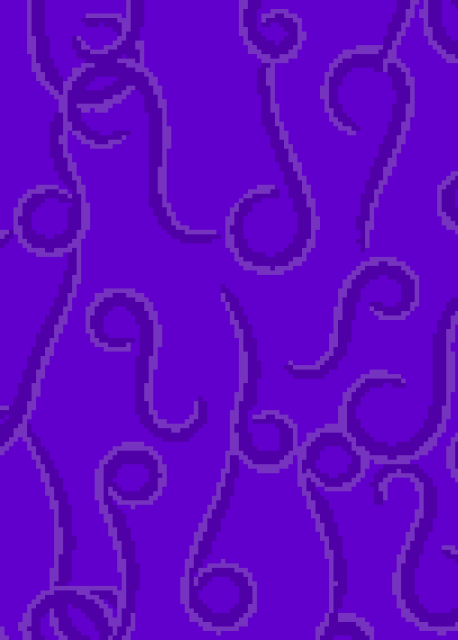
A WebGL 2 fragment shader for this pattern:

```glsl
#version 300 es
precision highp float;
// Curling pixel-art tendrils on violet, each with a light outer rim and a
// dark inner shadow. Every grid cell grows one curve from a heading formula;
// the scene is sampled on coarse square blocks whose borders are smoothed.

#define BLOCK_ROWS 142.0              // blocks over the canvas height
#define GRID vec2(0.155, 0.28)        // spacing of the tendrils
#define STAGGER 0.2                   // shift of every other column, in cells
#define JITTER vec2(0.035, 0.07)      // random displacement
#define LENGTH_RANGE vec2(0.39, 0.62) // shortest and longest tendril
#define CURL_RANGE vec2(4.0, 6.2)     // turn of the large curl, radians
#define STEPS 28                      // segments per tendril
#define RIM_WIDTH 0.0112
#define SHADOW_WIDTH 0.0215
#define SEED 17.0

uniform vec2 u_resolution;
out vec4 fragColor;

const vec3 VIOLET = vec3(0.38, 0.00, 0.80);
const vec3 SHADOW = vec3(0.31, 0.00, 0.65);
const vec3 RIM = vec3(0.46, 0.20, 0.75);
const float HALF_PI = 1.5707963;

// Four random values per grid cell
vec4 hash4(vec2 cell) {
    vec4 v = fract((cell.xyxy + SEED) * vec4(0.1031, 0.1030, 0.0973, 0.1099));
    v += dot(v, v.wzxy + 33.33);
    return fract((v.xxyz + v.yzzw) * v.zywx);
}

// Direction along the tendril: hook at the start, wavy stem, curl at the end
vec2 heading(float t, float hook, float curl, float phase) {
    float hookPart = pow(max(0.0, 1.0 - t / 0.3), 1.5);
    float curlPart = pow(max(0.0, (t - 0.42) / 0.58), 1.35);
    float sway = 0.5 * sin(6.0 * t + phase) * (1.0 - 0.6 * t);
    float angle = -HALF_PI + sway + hook * hookPart + curl * curlPart;
    return vec2(cos(angle), sin(angle));
}

// Paints one tendril over the colour below; q is relative to its centre
vec3 paintTendril(vec3 below, vec2 q, vec4 rnd, vec4 shape) {
    float len = mix(LENGTH_RANGE.x, LENGTH_RANGE.y, rnd.z);
    float curl = mix(CURL_RANGE.x, CURL_RANGE.y, shape.x);
    float hook = shape.y < 0.5 ? 0.0 : mix(1.8, 3.6, shape.z);
    float stride = len / float(STEPS);
    vec2 start = vec2(-0.04 - 0.02 * hook, len * (0.32 - 0.05 * hook));
    float nearest = 1.0, side = 0.0, place = 0.0;

    for (int i = 0; i < STEPS; i++) {
        float t = (float(i) + 0.5) / float(STEPS);
        vec2 dir = heading(t, hook, curl, 6.2832 * shape.w);
        vec2 rel = q - start;
        float along = clamp(dot(rel, dir), 0.0, stride);
        float dist = length(rel - dir * along);
        if (dist < nearest) {
            nearest = dist;
            side = dir.x * rel.y - dir.y * rel.x;
            place = t;
        }
        start += dir * stride;
    }

    // Both bands swell on the stem and thin out toward the tips
    float body = sqrt(max(0.0, 4.0 * place * (1.0 - place)));
    float rim = RIM_WIDTH * mix(0.6, 1.0, body);
    float shade = SHADOW_WIDTH * mix(0.35, 1.0, body);
    if (side < 0.0) return nearest < rim ? RIM : below;
    return nearest < shade ? SHADOW : below;
}

// Colour at a point, from the tendrils of the neighbouring grid cells
vec3 scene(vec2 p) {
    vec3 color = VIOLET;
    float column = floor(p.x / GRID.x);
    for (int i = -1; i <= 1; i++) {
        float x = column + float(i);
        float odd = mod(x, 2.0);
        float row = floor(p.y / GRID.y - odd * STAGGER);
        for (int j = -1; j <= 1; j++) {
            vec2 cell = vec2(x, row + float(j));
            vec4 rnd = hash4(cell);
            vec4 shape = hash4(cell + 57.0);
            vec2 center = (cell + 0.5 + vec2(0.0, odd * STAGGER)) * GRID;
            vec2 q = p - center - (rnd.xy - 0.5) * JITTER;
            if (length(q) > 0.33) continue;
            // Alternate columns hang and stand; mirroring is random
            q *= vec2(rnd.w < 0.5 ? -1.0 : 1.0, 1.0 - 2.0 * odd);
            color = paintTendril(color, q, rnd, shape);
        }
    }
    return color;
}

void main() {
    // Blend the blocks under this pixel by the area each one covers
    float footprint = BLOCK_ROWS / u_resolution.y;
    vec2 blocks = gl_FragCoord.xy * footprint;
    vec2 low = floor(blocks - 0.5 * footprint);
    vec2 high = floor(blocks + 0.5 * footprint);
    vec2 cover = clamp((blocks + 0.5 * footprint - high) / footprint, 0.0, 1.0);
    cover *= step(0.5, high - low);

    vec3 color = vec3(0.0);
    for (int k = 0; k < 4; k++) {
        vec2 pick = vec2(k & 1, k >> 1);
        vec2 share = mix(1.0 - cover, cover, pick);
        float weight = share.x * share.y;
        if (weight < 0.001) continue;
        color += weight * scene((mix(low, high, pick) + 0.5) / BLOCK_ROWS);
    }
    fragColor = vec4(color, 1.0);
}
```
